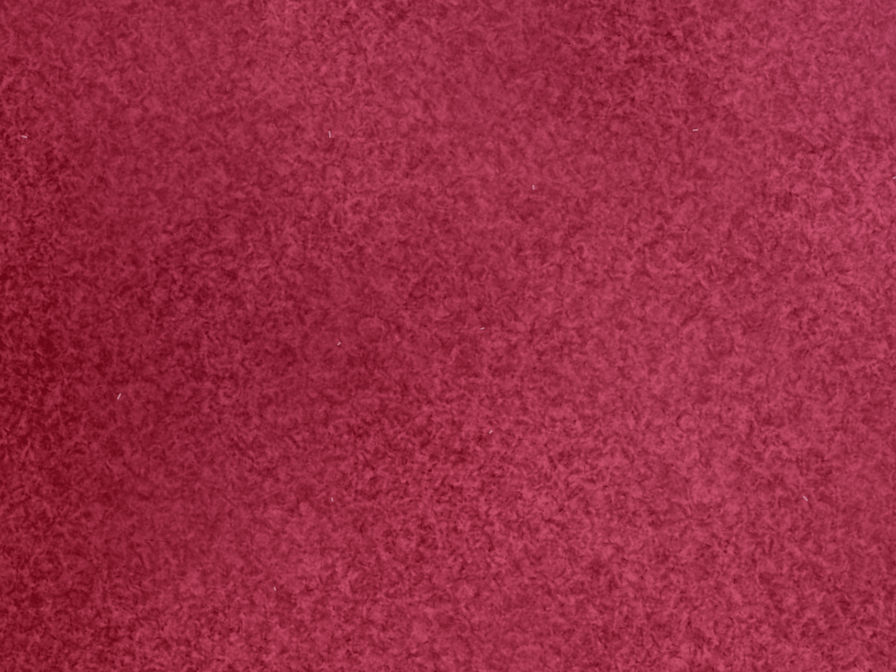
Write a WebGL 2 fragment shader that draws this texture.

```glsl
#version 300 es
precision highp float;

uniform vec2 u_resolution;
out vec4 fragColor;

const vec3 BASE_RED = vec3(0.610, 0.176, 0.267);
const vec3 TONE_RANGE = vec3(0.180, 0.140, 0.160);
const vec3 LINT_COLOR = vec3(0.84, 0.62, 0.70);

// Integer mixing hash, result in 0..1
float hash(vec2 cell, float seed) {
    uvec3 v = uvec3(ivec3(vec3(cell, seed)) + 4096);
    uint h = v.x * 1597334677u ^ v.y * 3812015801u ^ v.z * 2798796415u;
    h = (h ^ (h >> 16u)) * 2246822519u;
    h = (h ^ (h >> 13u)) * 3266489917u;
    h ^= h >> 16u;
    return float(h >> 8u) / 16777216.0;
}

mat2 rotation(float angle) {
    float c = cos(angle), s = sin(angle);
    return mat2(c, s, -s, c);
}

// Smooth value noise centred on zero
float noise(vec2 p, float seed) {
    vec2 cell = floor(p);
    vec2 f = fract(p);
    f = f * f * (3.0 - 2.0 * f);
    float low = mix(hash(cell, seed), hash(cell + vec2(1, 0), seed), f.x);
    float high = mix(hash(cell + vec2(0, 1), seed), hash(cell + vec2(1, 1), seed), f.x);
    return mix(low, high, f.y) - 0.5;
}

float fbm(vec2 p, float seed) {
    float sum = 0.0;
    float amplitude = 1.0;
    for (int i = 0; i < 4; i++) {
        sum += amplitude * noise(p, seed + float(i));
        p = rotation(0.6) * p * 2.1;
        amplitude *= 0.55;
    }
    return sum;
}

// Short strokes, at most one per cell, each with a random place and direction
float strokes(vec2 p, float cells, float chance, float halfLength, float halfWidth, float blur, float seed) {
    vec2 cell = floor(p * cells);
    vec2 center = 0.3 + 0.4 * vec2(hash(cell, seed), hash(cell, seed + 1.0));
    vec2 offset = (fract(p * cells) - center) / cells;
    offset = rotation(6.2832 * hash(cell, seed + 2.0)) * offset;
    float reach = halfLength * mix(0.3, 1.0, hash(cell, seed + 3.0));
    offset.x -= clamp(offset.x, -reach, reach);
    float mask = 1.0 - smoothstep(halfWidth - blur, halfWidth + blur, length(offset));
    return mask * step(hash(cell, seed + 4.0), chance);
}

// Brushed nap: darker left side with soft cloudy patches
float napShade(vec2 p, vec2 uv) {
    float tilt = 0.36 * smoothstep(-0.05, 0.65, uv.x) - 0.24;
    float leftShadow = -0.12 * exp(-12.0 * dot(uv - vec2(0.17, 0.5), uv - vec2(0.17, 0.5)));
    float lowerGlow = 0.10 * exp(-9.0 * dot(uv - vec2(0.85, 0.35), uv - vec2(0.85, 0.35)));
    return tilt + leftShadow + lowerGlow + 0.32 * fbm(p * 2.3, 10.0);
}

// Fine fibre grain, bent slightly so it follows no grid
float fibreGrain(vec2 p) {
    vec2 bend = vec2(noise(p * 60.0, 20.0), noise(p * 60.0, 21.0)) * 0.012;
    vec2 q = p + bend;
    float tufts = noise(rotation(0.5) * q * 85.0, 22.0);
    float fibres = noise(rotation(0.9) * q * vec2(165.0, 175.0), 23.0);
    float fuzz = noise(rotation(-0.4) * p * 290.0, 24.0);
    return 0.45 * tufts + 0.95 * fibres + 0.65 * fuzz;
}

void main() {
    vec2 uv = gl_FragCoord.xy / u_resolution;
    vec2 p = gl_FragCoord.xy / u_resolution.y;
    float blur = 0.7 / u_resolution.y;

    // Grain is stronger where the nap is ruffled
    float ruffle = clamp(0.5 + fbm(p * 4.0, 30.0), 0.0, 1.0);
    float tone = napShade(p, uv) + fibreGrain(p) * mix(0.75, 1.2, ruffle);

    // Dark pits between fibres and a few longer creases
    float pits = strokes(rotation(0.35) * p, 75.0, 0.32, 0.0035, 0.0013, blur, 40.0);
    float creases = strokes(rotation(-0.2) * p, 9.0, 0.05, 0.022, 0.0009, blur, 50.0);
    tone -= pits * mix(0.15, 0.55, ruffle) + 0.4 * creases;

    // Pale fibre tips
    tone += 0.3 * strokes(rotation(0.8) * p, 68.0, 0.2, 0.0025, 0.0012, blur, 60.0);

    // Cooler at upper right, warmer at lower left
    float coolness = 0.5 * (uv.x + uv.y) - 0.5 + 0.3 * noise(p * 3.0, 70.0);
    vec3 color = BASE_RED + TONE_RANGE * clamp(tone, -1.0, 0.9);
    color += vec3(-0.010, 0.014, 0.038) * coolness;

    // Sparse specks of lint
    float lint = strokes(p, 13.0, 0.035, 0.004, 0.0014, blur, 80.0);
    color = mix(color, LINT_COLOR, 0.7 * lint);

    fragColor = vec4(color, 1.0);
}
```
